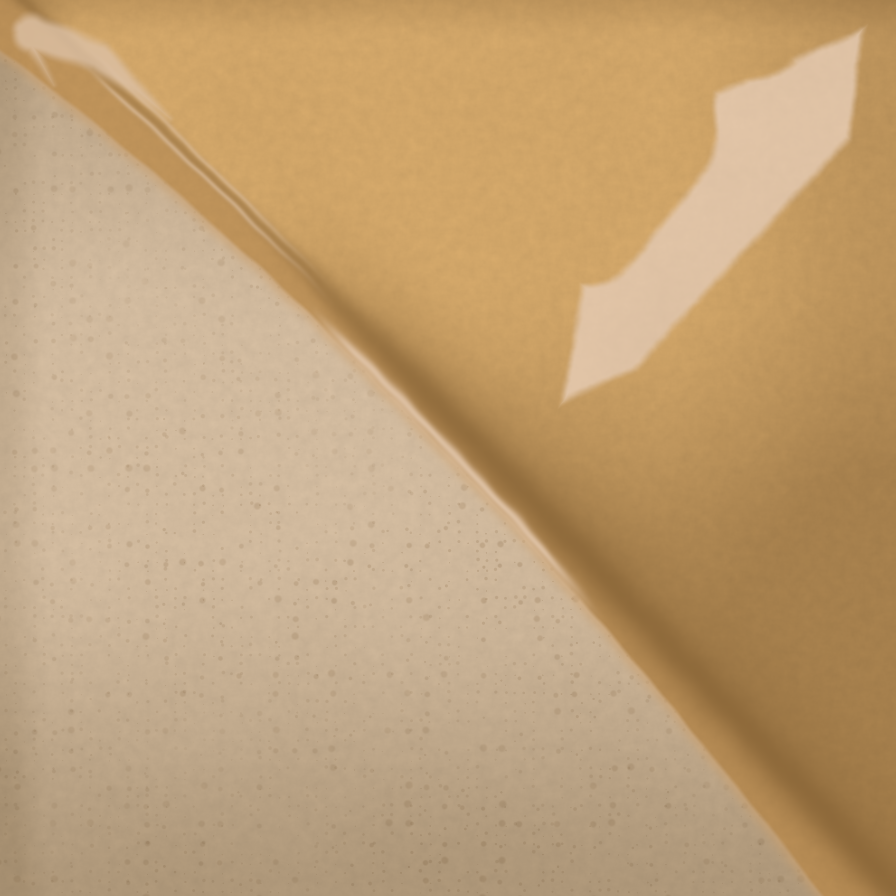
A three.js fragment shader for this texture:

```glsl
// Half-glazed ceramic tile: matte speckled clay below a diagonal ridge, glossy honey glaze above.
#define CLAY_LIGHT vec3(0.82, 0.73, 0.62)
#define CLAY_DARK vec3(0.65, 0.56, 0.44)
#define GLAZE_LIGHT vec3(0.82, 0.65, 0.41)
#define GLAZE_DARK vec3(0.65, 0.50, 0.30)
#define CREASE_COLOR vec3(0.53, 0.39, 0.21)
#define RIDGE_COLOR vec3(0.73, 0.56, 0.34)
#define GLOSS_COLOR vec3(0.88, 0.77, 0.66)
#define GRAIN 0.045
#define SPECKLE 0.17

varying vec2 vUv;

vec2 hash2(vec2 p) {
  p = vec2(dot(p, vec2(127.1, 311.7)), dot(p, vec2(269.5, 183.3)));
  return fract(sin(p) * 43758.5);
}

// Gradient noise, roughly -0.7 to 0.7
float noise(vec2 p) {
  vec2 i = floor(p), f = fract(p);
  vec2 w = f * f * f * (f * (f * 6.0 - 15.0) + 10.0);
  vec2 e = vec2(1.0, 0.0);
  float a = dot(hash2(i) * 2.0 - 1.0, f);
  float b = dot(hash2(i + e.xy) * 2.0 - 1.0, f - e.xy);
  float c = dot(hash2(i + e.yx) * 2.0 - 1.0, f - e.yx);
  float d = dot(hash2(i + e.xx) * 2.0 - 1.0, f - e.xx);
  return mix(mix(a, b, w.x), mix(c, d, w.x), w.y);
}

float fbm(vec2 p) {
  float sum = 0.0, amp = 0.5;
  for (int i = 0; i < 4; i++) {
    sum += amp * noise(p);
    p = p * 2.03 + 17.3;
    amp *= 0.6;
  }
  return sum;
}

float bell(float x, float width) {
  return exp(-x * x / (width * width));
}

// Distance to a capsule whose radius runs from ra to rb
float taper(vec2 p, vec2 a, vec2 b, float ra, float rb) {
  vec2 ab = b - a;
  float h = clamp(dot(p - a, ab) / dot(ab, ab), 0.0, 1.0);
  return length(p - a - ab * h) - mix(ra, rb, h);
}

// Scattered pits: one small soft dot per grid cell, some left out
float pits(vec2 p, float cells) {
  vec2 id = floor(p * cells);
  vec2 rnd = hash2(id + cells);
  vec2 q = fract(p * cells) - mix(vec2(0.3), vec2(0.7), rnd);
  float radius = 0.08 + 0.2 * rnd.y;
  return step(0.55, rnd.x) * (1.0 - smoothstep(radius * 0.4, radius, length(q)));
}

// Window reflection: uneven left and right borders around a slanted axis
float reflection(vec2 p) {
  vec2 axis = vec2(0.628, 0.779), rel = p - vec2(0.625, 0.548);
  float len = 0.543, t = dot(rel, axis);
  float s = dot(rel, vec2(axis.y, -axis.x)) + 0.007 * fbm(p * 22.0);
  float right = min(min(0.5 * t, 0.036 + 0.07 * t), 0.61 * (len - t));
  float body = 0.04 + 0.03 * bell(t - 0.11, 0.025) + 0.045 * bell(t - 0.385, 0.04);
  float left = min(min(0.55 * t, 0.52 * (len - t)), body);
  return smoothstep(-0.004, 0.009, min(right - s, left + s));
}

void main() {
  vec2 p = vUv;
  float x = p.x, grain = fbm(p * 75.0), cloud = fbm(p * 4.0);

  // Signed distance from the curved glaze edge, and the crease beyond it
  float edgeY = 0.945 - 0.75 * x - 0.304 * x * x;
  float slope = -0.75 - 0.608 * x;
  float d = (p.y - edgeY) / sqrt(1.0 + slope * slope) + 0.003 * noise(p * 25.0);
  float crease = 0.033 + 0.15 * (x - 0.48) * (x - 0.48);

  // Matte clay
  float clayShade = smoothstep(0.42, -0.05, p.y) * 0.85 + 0.5 * smoothstep(0.6, 1.0, p.y);
  clayShade += 0.35 * smoothstep(0.06, 0.0, x) + 0.15 * cloud;
  vec3 clay = mix(CLAY_LIGHT, CLAY_DARK, clamp(clayShade, 0.0, 1.0));
  clay *= 1.0 + GRAIN * 1.4 * grain;
  float spots = pits(p, 95.0) * 0.6 + pits(p + 0.37, 48.0) * 0.7;
  clay *= 1.0 - SPECKLE * spots * vec3(0.8, 1.0, 1.3) * (0.6 + cloud);
  clay = mix(clay, vec3(0.80, 0.63, 0.43), 0.55 * bell(d, 0.009));

  // Glossy glaze, darkening to the lower right and the borders
  float glazeShade = smoothstep(0.72, 0.3, p.y) * 0.85 + 0.5 * smoothstep(0.72, 1.0, x);
  glazeShade += 0.55 * smoothstep(0.95, 1.02, p.y) + 0.6 * smoothstep(0.1, 0.0, x);
  glazeShade += 0.2 * cloud;
  vec3 glaze = mix(GLAZE_LIGHT, GLAZE_DARK, clamp(glazeShade, 0.0, 1.0));
  glaze *= 1.0 + GRAIN * 1.5 * grain;

  // Raised ridge and its shaded crease
  float lower = smoothstep(0.25, 0.5, x);
  float ridge = 1.0 - smoothstep(crease * 0.6, crease * 1.1, d);
  glaze = mix(glaze, RIDGE_COLOR * (1.0 + GRAIN * grain), ridge * 0.85);
  float shadow = bell(d - crease * 0.92, mix(0.008, 0.021, lower));
  glaze = mix(glaze, CREASE_COLOR, shadow * mix(0.45, 0.72, lower));
  glaze = mix(glaze, CREASE_COLOR, 0.28 * lower * bell(d - crease * 1.3, 0.05));

  vec3 color = mix(clay, glaze, smoothstep(-0.003, 0.003, d));

  // Pale lip along the middle of the edge
  float lip = smoothstep(0.34, 0.40, x) * (1.0 - smoothstep(0.60, 0.68, x));
  float lipWidth = 0.0055 + 0.002 * noise(vec2(x * 30.0, 2.0));
  color = mix(color, GLOSS_COLOR, 0.9 * lip * bell(d - 0.004, lipWidth));

  // Fine glints along the upper ridge
  float glint = smoothstep(0.08, 0.14, x) * (1.0 - smoothstep(0.26, 0.38, x));
  float lines = 0.55 * bell(d - crease * 0.78, 0.003) + 0.45 * bell(d - crease * 1.1, 0.003);
  color = mix(color, GLOSS_COLOR, glint * lines);

  // Gloss curled around the upper tip
  float tip = taper(p, vec2(0.037, 0.963), vec2(0.11, 0.938), 0.022, 0.017);
  tip = min(tip, taper(p, vec2(0.11, 0.938), vec2(0.19, 0.868), 0.017, 0.001));
  tip = min(tip, taper(p, vec2(0.025, 0.968), vec2(0.06, 0.905), 0.011, 0.001));
  tip += 0.005 * noise(p * 30.0);
  color = mix(color, GLOSS_COLOR * 0.98, 0.8 * (1.0 - smoothstep(-0.009, 0.005, tip)));

  // Broad window reflection
  vec3 gloss = GLOSS_COLOR * (1.0 + 0.05 * cloud + 0.02 * grain);
  color = mix(color, gloss, 0.95 * reflection(p));
  gl_FragColor = vec4(color, 1.0);
}
```
